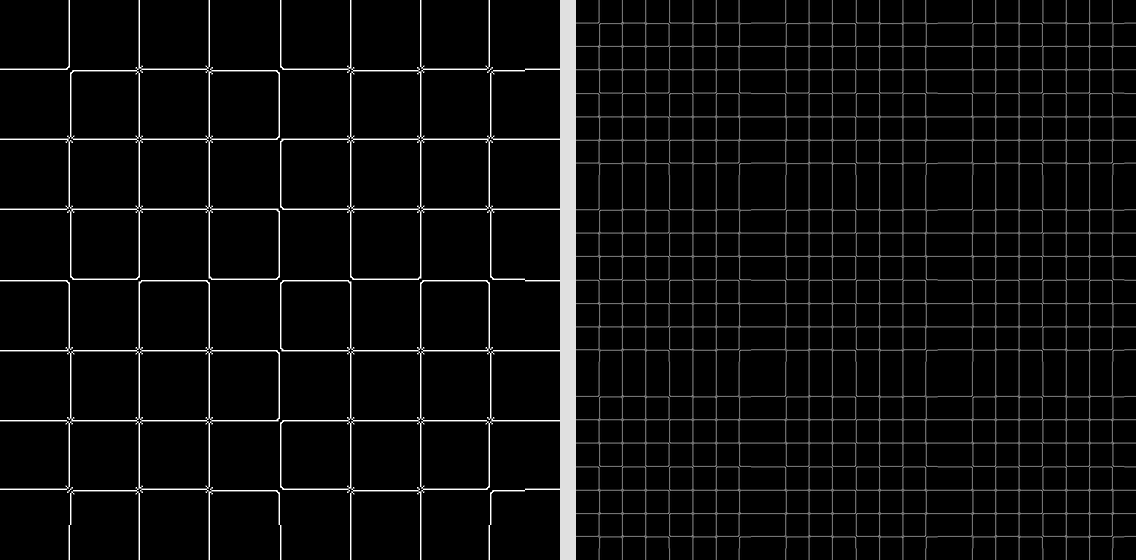
Left: one tile. Right: repeated 3 by 3.
Reproduce this pattern procedurally as a WebGL 2 fragment shader.

```glsl
#version 300 es
precision highp float;
// Draws thin white outlines of an 8 by 8 checkerboard, with clipped corners and dotted knots.

uniform vec2 u_resolution;
out vec4 fragColor;

const float CELLS = 8.0;
const float UNIT = 1.0 / 384.0;      // line width, as a share of the canvas
const float HALF_WIDTH = 0.5;        // in line widths
const float CORNER_CUT = 2.0;        // in line widths
const float SEAM_MARGIN = 0.5;       // in cells
const float EDGE_SOFTNESS = 0.6;     // in pixels
const vec3 BACKGROUND = vec3(0.0);
const vec3 LINE_COLOR = vec3(1.0);

// Smooth coverage of a stroke, for a distance and edge softness in line widths.
float stroke(float dist, float halfWidth, float softness) {
    return clamp(0.5 + (halfWidth - abs(dist)) / softness, 0.0, 1.0);
}

// Every third grid line steps sideways from cell to cell.
bool isStepped(float index) {
    return mod(index, 3.0) == 1.0;
}

// The wrapping border itself carries no line.
bool isInner(float index) {
    return index > 0.5 && index < CELLS - 0.5;
}

// Shift of a grid line from its nominal place, in line widths.
float lineShift(float index, float crossCell) {
    float inward = mod(index + crossCell, 2.0) < 0.5 ? 0.5 : -0.5;
    float outward = index < CELLS * 0.5 ? -0.5 : 0.5;
    return isStepped(index) ? inward : outward;
}

// Cell number that already wraps before the far border, so lines meet across the seam.
float wrappedCell(float position) {
    return position > CELLS - SEAM_MARGIN ? 0.0 : floor(position);
}

// The middle lines and the stepped crossings are clean, save on the second diagonal.
bool isKnot(vec2 index) {
    bool middle = any(equal(index, vec2(CELLS * 0.5)));
    bool bothStepped = isStepped(index.x) && isStepped(index.y);
    return !middle && (!bothStepped || index.x + index.y == CELLS);
}

// Square dots along both diagonals of a crossing.
float knotDots(vec2 offset, float softness) {
    float coverage = 0.0;
    for (float place = 1.0; place <= 2.0; place += 1.0) {
        vec2 gap = abs(abs(offset) - place);
        coverage = max(coverage, stroke(max(gap.x, gap.y), HALF_WIDTH, softness));
    }
    return coverage;
}

// Diagonal cut across the corner of an outlined cell.
float cornerCut(vec2 offset, float softness) {
    float diamond = (abs(offset.x) + abs(offset.y) - CORNER_CUT) * 0.7071;
    return stroke(diamond, HALF_WIDTH, softness);
}

float outlines(vec2 uv, float softness) {
    // Nearest grid lines and the cell, with rows counted from the top.
    vec2 grid = vec2(uv.x, 1.0 - uv.y) * CELLS;
    vec2 cell = floor(grid);
    vec2 index = floor(grid + 0.5);
    vec2 shift = vec2(lineShift(index.x, wrappedCell(grid.y)),
                      lineShift(index.y, wrappedCell(grid.x)));
    vec2 offset = (grid - index) / (CELLS * UNIT) - shift;

    // Straight lines, left out along the border.
    bool innerX = isInner(index.x);
    bool innerY = isInner(index.y);
    float vertical = innerX ? stroke(offset.x, HALF_WIDTH, softness) : 0.0;
    float horizontal = innerY ? stroke(offset.y, HALF_WIDTH, softness) : 0.0;
    float lines = max(vertical, horizontal);
    if (!(innerX && innerY)) return lines;

    // Lines stop short of each crossing, where knots or corner cuts take over.
    float reach = max(abs(offset.x), abs(offset.y));
    lines *= clamp(0.5 + (reach - CORNER_CUT + 0.5) / softness, 0.0, 1.0);
    if (isKnot(index)) return max(lines, knotDots(offset, softness));
    bool outlinedCell = mod(cell.x + cell.y, 2.0) < 0.5;
    return outlinedCell ? max(lines, cornerCut(offset, softness)) : lines;
}

void main() {
    vec2 uv = gl_FragCoord.xy / u_resolution;
    float pixel = 1.0 / (UNIT * min(u_resolution.x, u_resolution.y));
    float coverage = outlines(uv, pixel * EDGE_SOFTNESS);
    fragColor = vec4(mix(BACKGROUND, LINE_COLOR, coverage), 1.0);
}
```
